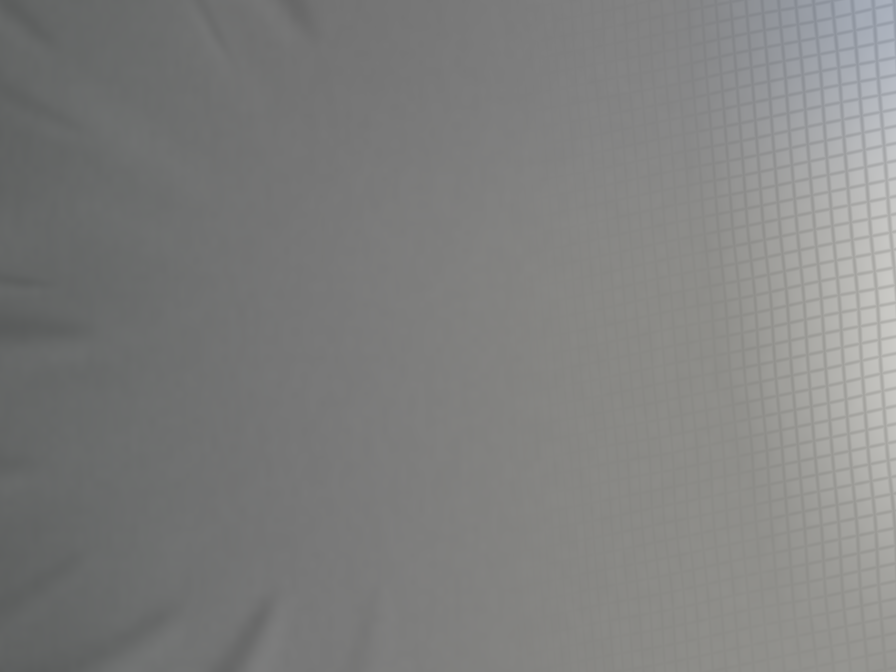
A WebGL 2 fragment shader for this texture:

```glsl
#version 300 es
precision highp float;
// Dim grey ripstop sheet: a smooth ramp of light from left to right,
// a fine woven grid that shows up inside the glare on the right,
// and soft creases running inward from the left rim.

uniform vec2 u_resolution;
out vec4 fragColor;

const vec2 CENTRE = vec2(0.667, 0.5);
const int FOLD_COUNT = 11;

float hash(vec2 p) {
  vec3 q = fract(vec3(p.xyx) * 0.1031);
  q += dot(q, q.yzx + 33.33);
  return fract((q.x + q.y) * q.z);
}

float noise(vec2 p) {
  vec2 i = floor(p), f = fract(p);
  f = f * f * (3.0 - 2.0 * f);
  float low = mix(hash(i), hash(i + vec2(1, 0)), f.x);
  float high = mix(hash(i + vec2(0, 1)), hash(i + vec2(1, 1)), f.x);
  return mix(low, high, f.y);
}

float bell(float x) { return exp(-x * x); }

// Soft dark thread at each whole value of phase; pixel is in phase units.
float thread(float phase, float width, float pixel) {
  float d = abs(fract(phase) - 0.5);
  return smoothstep(0.5 - width - pixel, 0.5, d);
}

// Grid whose columns widen towards the right.
float weave(vec2 p, float pixel) {
  vec2 wobble = 0.004 * vec2(noise(p * 9.0), noise(p * 9.0 + 40.0));
  vec2 q = p + wobble;
  float columnStep = max(0.035 * (q.x + 0.08 * (q.y - 0.5)) - 0.0167, 0.009);
  float rowStep = 0.026;
  float columns = thread(log(columnStep) / 0.035, 0.13, pixel / columnStep);
  float rows = thread((q.y - 0.2 * q.x) / rowStep, 0.12, pixel / rowStep);
  return max(columns, 0.85 * rows);
}

// Glare spreading from the right rim, wider towards the top.
float glare(vec2 p) {
  float start = 1.02 + 0.17 * (1.0 - p.y) * (1.0 - p.y);
  float reach = clamp((p.x - start) / (1.334 - start), 0.0, 1.0);
  float fade = smoothstep(-0.05, 0.5, p.y) * (1.0 - 0.3 * smoothstep(0.75, 1.0, p.y));
  return pow(reach, 1.25) * fade;
}

// One crease: a shaded valley with a paler ridge beside it.
float crease(vec2 p, vec2 tip, vec2 dir, float width) {
  vec2 d = p - tip;
  float along = dot(d, dir);
  float across = dot(d, vec2(-dir.y, dir.x)) + 0.4 * along * along;
  float body = smoothstep(-0.01, 0.07, along);
  float spread = width * (0.6 + 3.0 * max(along, 0.0));
  return body * (0.45 * bell(across / spread - 1.9) - bell(across / spread));
}

// Creases fanned over the left rim, each reaching in by its own length.
float creases(vec2 p) {
  float sum = 0.0;
  for (int i = 0; i < FOLD_COUNT; i++) {
    vec2 seed = vec2(float(i) * 3.7 + 1.0, 8.0);
    float angle = radians(110.0 + 14.5 * (float(i) + 0.7 * hash(seed) - 0.35));
    vec2 ray = vec2(cos(angle), sin(angle));
    vec2 toRim = CENTRE / max(abs(ray), vec2(0.001));
    float tipRadius = min(toRim.x, toRim.y) - mix(0.07, 0.24, hash(seed + 5.0));
    float turn = angle + 0.5 * (hash(seed + 9.0) - 0.5);
    float width = mix(0.009, 0.024, hash(seed + 13.0));
    float depth = mix(0.016, 0.055, pow(hash(seed + 17.0), 2.0));
    sum += depth * crease(p, CENTRE + ray * tipRadius, vec2(cos(turn), sin(turn)), width);
  }
  return sum;
}

// Broad, faint ripples drawn out towards the centre of the sheet.
float ripples(vec2 p) {
  vec2 d = p - CENTRE;
  float angle = atan(d.y, -d.x);
  float mask = smoothstep(0.3, 0.65, length(d)) * smoothstep(0.7, 0.25, p.x);
  return mask * (noise(vec2(angle * 9.0 + 30.0, length(d) * 4.0)) - 0.5);
}

void main() {
  vec2 p = gl_FragCoord.xy / u_resolution.y;
  float pixel = 1.0 / u_resolution.y;
  float u = p.x / 1.333;

  // Light across the sheet
  float shine = glare(p);
  float light = 0.382 + 0.25 * u - 0.06 * u * u;
  light += 0.008 - 0.03 * smoothstep(0.55, 1.05, p.y) * smoothstep(0.1, 0.5, u);
  light += 0.19 * shine;

  // Cloth relief
  light += creases(p) + 0.035 * ripples(p);
  float gridStrength = 0.012 * smoothstep(0.7, 1.05, p.x) + 0.10 * pow(shine, 0.7);
  light -= gridStrength * (weave(p, pixel) - 0.2);

  // Faint mottling
  light += 0.007 * (noise(p * 75.0) - 0.5) + 0.005 * (noise(p * vec2(110.0, 30.0)) - 0.5);

  // Cool upper right corner, slightly warm lower right, greenish left
  float cool = smoothstep(0.65, 1.05, p.y) * smoothstep(0.95, 1.35, p.x);
  float warm = smoothstep(0.4, 1.1, p.x) * (1.0 - smoothstep(0.5, 0.9, p.y));
  vec3 tint = vec3(-0.03, 0.0, 0.05) * cool + vec3(0.003, 0.001, -0.014) * warm;
  tint += vec3(-0.005, 0.002, 0.0) * (1.0 - smoothstep(0.1, 0.5, p.x));
  fragColor = vec4(clamp(light + tint, 0.0, 1.0), 1.0);
}
```
